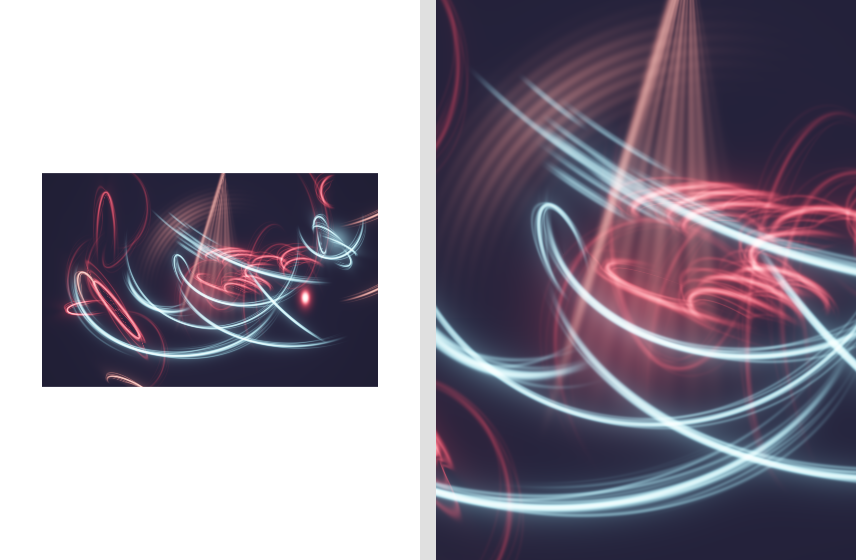
Left, the full canvas; right, a detail of the centre.
A WebGL 1 fragment shader for this background:

```glsl
precision highp float;
// Long-exposure light trails, cool and red, in a dark panel on a white page.
uniform vec2 u_resolution;

#define PAGE vec3(1.0)
#define NIGHT vec3(0.14, 0.132, 0.23)
#define COOL vec3(0.56, 0.94, 1.04)
#define RED vec3(1.3, 0.17, 0.22)
#define EMBER vec3(1.2, 0.6, 0.5)
#define PANEL vec2(0.4, 0.2545)
#define KNOT vec2(0.14, 0.025)
#define SPARK vec2(0.3, 0.095)
#define HALO 0.01
#define GHOSTS 12
#define SCRIBBLES 11
#define FEATHERS 14

const float PI = 3.14159;

vec3 hash3(float n) {
  return fract(sin(n * vec3(12.99, 78.23, 39.35) + 1.7) * 437.58);
}

// Bundle of strands along part of an ellipse, thinning at both ends.
float trail(vec2 p, vec2 centre, vec2 radii, float tilt, float middle, float span, float spread) {
  float c = cos(tilt), s = sin(tilt);
  vec2 q = p - centre;
  vec2 e = vec2(c * q.x + s * q.y, c * q.y - s * q.x) / radii;
  float k = length(e) + 0.0001;
  float d = (k - 1.0) * k / (length(e / radii) + 0.0001);
  float angle = atan(e.y, e.x + 0.00001);
  float along = abs(mod(angle - middle + PI, 2.0 * PI) - PI) / span;
  float taper = 1.0 - smoothstep(0.2, 1.0, along);
  float light = 0.0;
  for (int i = 0; i < 7; i++) {
    float strand = float(i) - 3.0;
    float core = 1.0 - min(abs(strand), 1.0);
    float offset = spread * strand * (0.35 + 0.5 * sin(2.0 * angle + strand));
    float x = (d - offset) / (0.0009 + spread * (0.1 + 0.15 * core));
    light += (0.5 + 1.9 * core) * exp(-x * x);
  }
  return taper * (light + 0.36 * exp(-abs(d) / HALO));
}

float glow(vec2 p, vec2 centre, float size) {
  vec2 q = (p - centre) / size;
  return exp(-dot(q, q));
}

// Sweeping white-blue strokes.
float coolLight(vec2 p) {
  float l = 1.2 * trail(p, vec2(-0.075, -0.002), vec2(0.247, 0.179), 0.0, -1.8, 1.6, 0.006);
  l += 0.7 * trail(p, vec2(0.005, 0.085), vec2(0.205, 0.2), 0.0, -1.57, 1.8, 0.003);
  l += trail(p, vec2(0.082, 0.059), vec2(0.161, 0.12), 0.0, -1.9, 1.4, 0.004);
  l += trail(p, vec2(0.194, 0.042), vec2(0.278, 0.2), 0.0, -2.0, 0.95, 0.005);
  l += trail(p, vec2(0.528, 0.306), vec2(0.52), 0.0, -2.33, 0.27, 0.004);
  l += trail(p, vec2(0.295, 0.6), vec2(0.607), 0.0, -1.87, 0.3, 0.007);
  l += trail(p, vec2(-0.092, 0.024), vec2(0.104, 0.1), 0.0, -2.1, 1.1, 0.008);
  l += trail(p, vec2(0.286, 0.146), vec2(0.078, 0.095), 0.1, -1.5, 1.6, 0.004);
  l += 0.6 * trail(p, vec2(-0.065, 0.02), vec2(0.015, 0.042), 0.35, 1.8, 2.4, 0.002);
  // Fine feathers beside the upper streak and the lowest sweep.
  for (int i = 0; i < FEATHERS; i++) {
    vec3 h = hash3(float(i) + 11.0);
    float shift = (h.x - 0.5) * 0.06;
    l += 0.18 * trail(p, vec2(0.295, 0.6), vec2(0.607 + shift), 0.0, -2.3 + 0.36 * h.y, 0.06 + 0.06 * h.z, 0.003);
    l += 0.07 * trail(p, vec2(-0.075, -0.002), vec2(0.247, 0.179) + 0.7 * shift, 0.0, -3.0 + 2.2 * h.z, 0.5, 0.0025);
  }
  // Small scribbles around the bright spark.
  for (int i = 0; i < 5; i++) {
    vec3 h = hash3(float(i) + 31.0);
    vec2 centre = SPARK + (h.xy - 0.5) * vec2(0.07, 0.05);
    l += 0.7 * trail(p, centre, vec2(0.055, 0.01 + 0.012 * h.z), 2.4 * h.x - 1.5, 6.0 * h.y, 1.3, 0.003);
  }
  return l + 0.7 * glow(p, SPARK, 0.03);
}

// Red loops, a tangled knot and faint wide ghosts.
float redLight(vec2 p) {
  float l = 0.3 * trail(p, vec2(-0.248, 0.094), vec2(0.021, 0.115), 0.0, 1.57, 2.2, 0.005);
  l += 0.6 * trail(p, vec2(-0.222, -0.071), vec2(0.085, 0.013), -0.9, 0.0, 9.0, 0.008);
  l += 0.7 * trail(p, vec2(-0.283, -0.066), vec2(0.057, 0.016), 0.1, 3.1, 2.3, 0.003);
  l += 0.45 * trail(p, vec2(0.3, 0.21), vec2(0.035, 0.04), 0.2, 2.9, 1.6, 0.007);
  for (int i = 0; i < SCRIBBLES; i++) {
    vec3 h = hash3(float(i) + 3.0);
    vec2 centre = KNOT + (h.xy - 0.5) * vec2(0.2, 0.13);
    vec2 radii = vec2(0.04 + 0.04 * h.z, 0.015 + 0.02 * h.x);
    l += 0.45 * trail(p, centre, radii, 0.7 * h.y - 0.45, 1.5 + 2.5 * h.z, 1.7, 0.006);
  }
  for (int i = 0; i < GHOSTS; i++) {
    vec3 h = hash3(float(i) + 57.0);
    vec2 centre = (h.xy - 0.5) * vec2(0.6, 0.35);
    vec2 radii = vec2(0.03 + 0.07 * h.z, 0.08 + 0.1 * h.x);
    l += 0.09 * trail(p, centre, radii, h.z - 0.5, 6.3 * h.y, 1.8, 0.005);
  }
  l += 0.3 * glow(p, vec2(-0.02, -0.03), 0.06);
  // Hot lamp, slightly taller than wide.
  vec2 lamp = (p - vec2(0.227, -0.042)) * vec2(1.3, 0.8);
  return l + 4.5 * glow(lamp, vec2(0.0), 0.009) + 0.8 * glow(lamp, vec2(0.0), 0.02);
}

// Translucent fan, veil and warm streaks.
float emberLight(vec2 p) {
  float drop = max(0.267 - p.y, 0.01);
  float u = (p.x - 0.035) / drop;
  float fade = 1.0 - smoothstep(0.2, 0.4, drop);
  float body = (u + 0.09) / 0.2;
  float rim = (u + 0.3) * drop / 0.004;
  float fibre = 0.7 + 0.2 * sin(u * 45.0) + 0.15 * sin(u * 118.0 + 1.0);
  float l = fade * (0.5 * exp(-body * body * body * body) * fibre + exp(-rim * rim));
  // Curved veil, striped along its sweep.
  vec2 sweep = p - vec2(0.06, -0.03);
  float radius = length(sweep);
  float turn = atan(sweep.y, sweep.x) - 2.25;
  float band = (radius - 0.215) / 0.028;
  l += 0.5 * exp(-band * band - 5.0 * turn * turn) * (0.8 + 0.2 * sin(radius * 600.0));
  l += 0.7 * trail(p, vec2(-0.288, -0.028), vec2(0.02, 0.05), 0.4, 1.7, 2.4, 0.003);
  l += 0.7 * trail(p, vec2(-0.19, -0.26), vec2(0.06, 0.018), -0.45, 1.8, 2.0, 0.003);
  // Pair of streaks leaving through the right side.
  for (int i = 0; i < 2; i++) {
    float y = 0.49 - 0.178 * float(i);
    l += 0.7 * trail(p, vec2(0.24, y), vec2(0.37), 0.0, -1.0, 0.4, 0.004);
  }
  return l;
}

void main() {
  vec2 p = (gl_FragCoord.xy / u_resolution - 0.5) * vec2(1.0, 4.0 / 3.0);
  float red = redLight(p);
  vec3 light = COOL * coolLight(p) + RED * red + EMBER * (emberLight(p) + 0.2 * red * red);
  vec3 dark = NIGHT * (1.0 - 0.1 * smoothstep(0.2, 0.5, length(p)));
  vec3 scene = 1.0 - (1.0 - dark) * exp(-light);
  // Crisp panel edge, smoothed over one pixel.
  vec2 gap = abs(p) - PANEL;
  float inside = clamp(0.5 - max(gap.x, gap.y) * u_resolution.x, 0.0, 1.0);
  gl_FragColor = vec4(mix(PAGE, scene, inside), 1.0);
}
```
